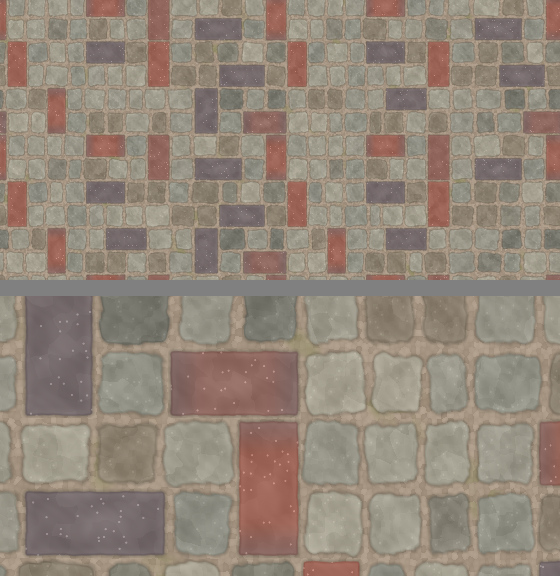
Top: the whole. Bottom: its middle third, enlarged.
Reproduce this texture procedurally as a WebGL 2 fragment shader.

```glsl
#version 300 es
precision highp float;
uniform vec2 u_resolution;
out vec4 outColor;

#define GRID vec2(26.0, 12.0)
#define MOTIF vec2(13.0, 6.0)
#define BRICK_LOSS 0.12
#define EDGE_JITTER 0.36
#define JOINT 0.06
#define ROUGHNESS 0.035
#define SAND vec3(0.67, 0.605, 0.53)
#define STONE_GREY vec3(0.545, 0.545, 0.505)
#define STONE_PALE vec3(0.65, 0.63, 0.565)
#define STONE_BROWN vec3(0.53, 0.48, 0.41)
#define BRICK_RED vec3(0.605, 0.385, 0.33)
#define BRICK_MAUVE vec3(0.45, 0.405, 0.41)

float hash(vec2 p) {
  vec3 q = fract(p.xyx * 0.1031);
  q += dot(q, q.yzx + 33.33);
  return fract((q.x + q.y) * q.z);
}

// Distance to the nearest scattered point, with that point's random value
vec2 cellular(vec2 p) {
  vec2 base = floor(p), best = vec2(9.0, 0.0);
  for (int j = -1; j <= 1; j++)
    for (int i = -1; i <= 1; i++) {
      vec2 c = base + vec2(i, j);
      vec2 site = c + 0.15 + 0.7 * vec2(hash(c), hash(c + 71.3));
      float d = length(p - site);
      if (d < best.x) best = vec2(d, hash(c + 19.7));
    }
  return best;
}

// Layered sines, roughly -1 to 1
float ripple(vec2 p) {
  return 0.5 * sin(p.x * 5.3 + 1.8 * sin(p.y * 4.1))
       + 0.3 * sin(p.y * 11.7 + 2.0 * sin(p.x * 7.9))
       + 0.2 * sin(p.x * 23.0 - p.y * 19.0 + 2.0 * sin(p.y * 9.0));
}

// Origin and size of the block covering a cell: stone 1x1, brick 2x1 or 1x2
vec4 blockAt(vec2 cell) {
  float band = floor(cell.y / 2.0), kind = mod(band, 3.0);
  float low = cell.y - 2.0 * band;
  float shift = kind == 2.0 ? 2.0 : 0.0;
  float back = kind == 0.0 ? 1.0 : 0.0;
  float upright = mod(cell.x - shift, MOTIF.x);
  float along = mod(cell.x - 0.5 * shift - mix(4.0, 10.0 - back, low), MOTIF.x);
  vec4 block = vec4(cell, 1.0, 1.0);
  if (upright == 7.0 || upright == mod(MOTIF.x - back, MOTIF.x))
    block = vec4(cell.x, 2.0 * band, 1.0, 2.0);
  else if (along < 2.0)
    block = vec4(cell.x - along, cell.y, 2.0, 1.0);
  bool lost = hash(block.xy + 47.0) < BRICK_LOSS;
  return lost ? vec4(cell, 1.0, 1.0) : block;
}

bool isBrick(vec4 block) { return block.z + block.w > 2.5; }

// Left edge of a cell; only edges between two stones wander
float leftEdge(vec2 cell) {
  bool fixedEdge = isBrick(blockAt(cell)) || isBrick(blockAt(cell - vec2(1.0, 0.0)));
  return cell.x + (fixedEdge ? 0.0 : EDGE_JITTER * (hash(cell + 5.0) - 0.5));
}

float roundBox(vec2 p, vec2 halfSize, float radius) {
  vec2 q = abs(p) - halfSize + radius;
  return length(max(q, 0.0)) + min(max(q.x, q.y), 0.0) - radius;
}

void main() {
  vec2 uv = gl_FragCoord.xy / u_resolution;
  float pixel = GRID.y / u_resolution.y;
  vec2 g = vec2(uv.x, 1.0 - uv.y) * GRID + vec2(0.17, 0.25);
  g.x -= 0.25 * (1.0 + cos(6.28318 * g.x / MOTIF.x));

  // Find the block and its extent
  vec2 cell = vec2(floor(g.x + 0.5), floor(g.y));
  if (g.x < leftEdge(cell)) cell.x -= 1.0;
  vec4 block = blockAt(cell);
  bool brick = isBrick(block);
  vec2 lo = block.xy, hi = block.xy + block.zw;
  if (!brick) {
    lo.x = leftEdge(cell);
    hi.x = leftEdge(cell + vec2(1.0, 0.0));
  }
  vec2 id = mod(block.xy, MOTIF);
  float tone = hash(id + 3.0), sort = hash(id + 29.0);

  // Shape: straight bricks, tilted and uneven stones
  vec2 local = g - 0.5 * (lo + hi);
  vec2 halfSize = 0.5 * (hi - lo) - JOINT;
  float d;
  if (brick) {
    d = roundBox(local, halfSize + 0.015, 0.04) + 0.01 * ripple(g * 1.7);
  } else {
    vec2 tilted = local + 0.16 * (hash(block.xy + 13.0) - 0.5) * vec2(-local.y, local.x);
    halfSize -= 0.05 * vec2(hash(block.xy + 7.0), hash(block.xy + 17.0));
    d = roundBox(tilted, halfSize, 0.13) + ROUGHNESS * ripple(g * 1.3 + tone * 9.0);
  }

  // Surface wear
  vec2 grain = cellular(g * 11.0), patch_ = cellular(g * 3.5 + 0.2 * ripple(g));
  float mottle = 0.035 * ripple(g * 1.1 + sort * 20.0) + 0.05 * (patch_.y - 0.5);
  float speck = smoothstep(0.24, 0.1, grain.x) * step(0.86, grain.y);

  // Sandy joints with sparse moss
  vec3 joint = SAND + 0.09 * (grain.y - 0.5) - 0.04 * grain.x;
  float moss = smoothstep(0.55, 0.95, ripple(g * 0.23 + 4.0)) * patch_.y;
  joint = mix(joint, vec3(0.53, 0.53, 0.34), 0.6 * moss);
  joint *= 1.0 - 0.16 * smoothstep(0.06, 0.0, d);

  // Block colours
  vec3 face;
  if (brick) {
    vec2 reach = abs(local) / halfSize;
    float end = block.z > block.w ? reach.x : reach.y;
    float red = smoothstep(0.4, 0.6, sort) * (1.0 - 0.5 * smoothstep(0.45, 1.0, end) * step(0.35, tone));
    face = mix(BRICK_MAUVE, BRICK_RED, red);
    face += 0.06 * smoothstep(0.8, 0.0, length(reach)) * tone + 0.6 * mottle + 0.16 * speck;
  } else {
    face = mix(STONE_GREY, STONE_PALE, tone);
    face = mix(face, STONE_BROWN, 0.8 * step(0.83, sort));
    face *= 1.0 - 0.17 * step(sort, 0.12);
    face += mottle + 0.03 * (grain.y - 0.5) + 0.05 * speck;
  }
  face += 0.025 * smoothstep(-0.14, -0.03, d) - 0.07 * smoothstep(-0.04, 0.0, d);

  vec3 color = mix(face, joint, smoothstep(-pixel, pixel, d));
  outColor = vec4(color, 1.0);
}
```
